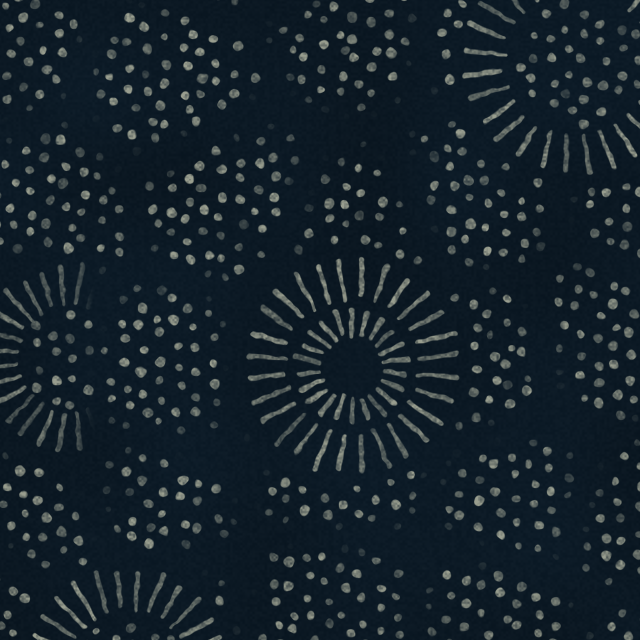
Give the GLSL for this pattern, as a WebGL 2 fragment shader.

```glsl
#version 300 es
precision highp float;
// Pale, grainy stamp marks on dark indigo cloth: pebble-shaped clusters of dots
// and bursts of radial dashes. Clusters are Voronoi cells that mask a jittered
// dot lattice; dashes are capsules repeated by angle around each burst centre.
uniform vec2 u_resolution;
out vec4 fragColor;

const float TAU = 6.28318;

vec2 hash2(vec2 p) {
    return fract(sin(vec2(dot(p, vec2(127.1, 311.7)), dot(p, vec2(269.5, 183.3)))) * 43758.5453);
}

float noise(vec2 p) {
    vec2 i = floor(p), f = fract(p);
    f = f * f * (3.0 - 2.0 * f);
    return mix(mix(hash2(i).x, hash2(i + vec2(1, 0)).x, f.x),
               mix(hash2(i + vec2(0, 1)).x, hash2(i + vec2(1, 1)).x, f.x), f.y);
}

// Soft-edged coverage of a signed distance
float cover(float d) {
    float soft = max(0.0015, 0.8 / min(u_resolution.x, u_resolution.y));
    return 1.0 - smoothstep(-soft, soft, d);
}

// Burst centre in xy, outer radius in z: three on a diagonal, a half one at left
vec3 burst(int i) {
    if (i == 3) return vec3(0.11, 0.44, 0.142);
    float k = float(i) - 1.0;
    return vec3(vec2(0.55, 0.427) + k * vec2(0.35, 0.475), 0.164 + 0.008 * k);
}

// How strongly dots show at a point: inside clusters, away from dashes
float dotPresence(vec2 p) {
    vec2 g = p / 0.235 + vec2(3.3, 7.6), cell = floor(g);
    float near1 = 9.0, near2 = 9.0;
    for (int y = -1; y <= 1; y++)
    for (int x = -1; x <= 1; x++) {
        vec2 id = cell + vec2(x, y);
        float d = length(id + 0.5 + 0.65 * (hash2(id) - 0.5) - g);
        near2 = min(near2, max(near1, d));
        near1 = min(near1, d);
    }
    float v = smoothstep(0.09, 0.27, near2 - near1) * (1.0 - smoothstep(0.55, 0.72, near1));
    for (int i = 0; i < 4; i++) {
        vec3 b = burst(i);
        vec2 d = p - b.xy;
        float r = length(d);
        bool openSide = i == 3 && d.x > 0.03;
        if (r < b.z + 0.022 && !openSide)
            v = i != 1 && r < b.z - 0.066 ? 0.9 : 0.0;
    }
    return v;
}

// Offset-row lattice of jittered dots, turned so its rows do not align
float dots(vec2 p) {
    mat2 turn = mat2(0.91, 0.41, -0.41, 0.91);
    float pitch = 0.0305, ink = 0.0;
    vec2 g = turn * p / pitch;
    for (int y = -1; y <= 1; y++)
    for (int x = -1; x <= 1; x++) {
        float row = floor(g.y) + float(y);
        float shift = 0.5 * mod(row, 2.0);
        vec2 id = vec2(floor(g.x - shift) + float(x), row);
        vec2 h = hash2(id + 40.0), k = hash2(id + 91.0);
        vec2 centre = inverse(turn) * (id + vec2(shift, 0) + 0.5 + 0.48 * (h - 0.5)) * pitch;
        float v = dotPresence(centre);
        float radius = (0.0056 + 0.0024 * k.x) * mix(0.7, 1.0, v);
        float tone = mix(0.35, 1.0, sqrt(k.y)) * v;
        ink = max(ink, tone * cover(length(p - centre) - radius));
    }
    return ink;
}

// One ring of dashes between two radii, each slightly tilted and resized
float dashes(vec2 d, float inner, float outer, float count, float seed) {
    float id = floor(atan(d.y, d.x) / TAU * count);
    vec2 h = hash2(vec2(id, seed)) - 0.5, k = hash2(vec2(id, seed + 5.0));
    float a = (id + 0.5) / count * TAU;
    vec2 q = vec2(dot(d, vec2(cos(a), sin(a))), dot(d, vec2(-sin(a), cos(a))));
    vec2 start = vec2(inner + 0.010 * h.x, 0.003 * h.y);
    vec2 span = vec2(outer + 0.010 * (k.x - 0.5), -0.007 * h.y) - start;
    float t = clamp(dot(q - start, span) / dot(span, span), 0.0, 1.0);
    float halfWidth = 0.0030 + 0.0012 * t + 0.0006 * h.x;
    return cover(length(q - start - span * t) - halfWidth) * mix(0.55, 0.95, k.y);
}

void main() {
    vec2 p = gl_FragCoord.xy / min(u_resolution.x, u_resolution.y);

    // Hand-made wobble of every outline
    vec2 w = p + 0.0035 * (vec2(noise(p * 95.0), noise(p * 95.0 + 50.0)) - 0.5);

    float ink = dots(w);
    for (int i = 0; i < 4; i++) {
        vec3 b = burst(i);
        vec2 d = w - b.xy;
        float shown = i == 3 ? 0.85 * (1.0 - smoothstep(0.0, 0.04, d.x)) : 1.0;
        ink = max(ink, shown * dashes(d, b.z - 0.056, b.z, 28.0, float(i)));
        if (i == 1) ink = max(ink, dashes(d, 0.050, 0.086, 22.0, 17.0));
    }

    // Speckled, worn ink over mottled cloth
    float grain = 0.6 * noise(p * 310.0) + 0.4 * noise(p * 140.0 + 9.0);
    float wear = 0.42 + 0.85 * grain;
    vec3 cloth = vec3(0.045, 0.098, 0.142) * (0.9 + 0.2 * noise(p * 7.0));
    cloth += 0.022 * (noise(p * 260.0 + 31.0) - 0.5);
    vec3 chalk = vec3(0.60, 0.62, 0.56);
    fragColor = vec4(mix(cloth, chalk, clamp(ink * wear, 0.0, 1.0)), 1.0);
}
```
